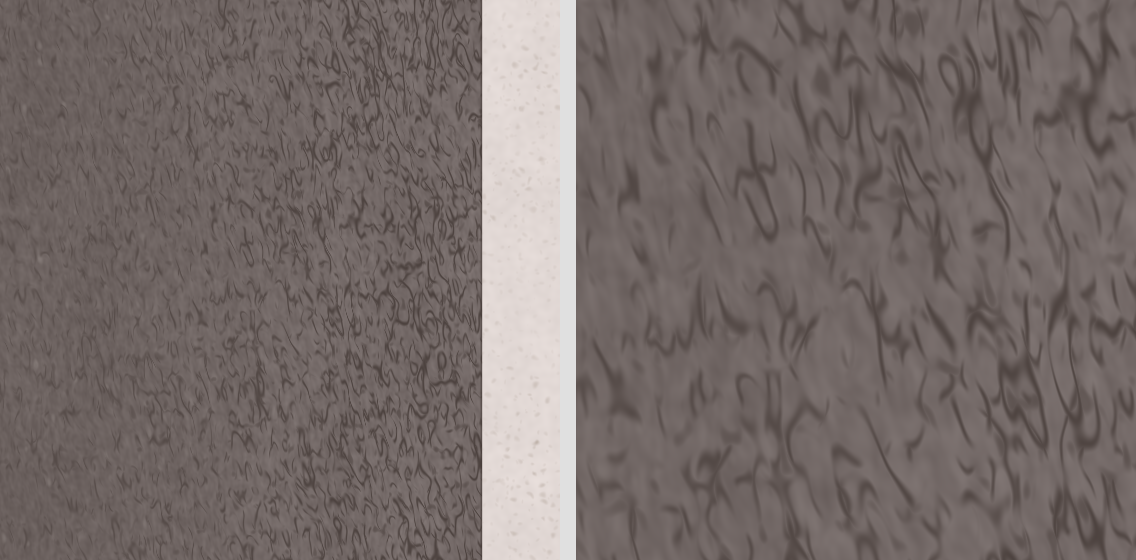
Left: the whole. Right: its middle third, enlarged.
Give the GLSL for this texture, as a WebGL 2 fragment shader.

```glsl
#version 300 es
precision highp float;
// Weathered dark plaster with short, steep, broken cracks beside a pale speckled strip.
// Cracks are the zero lines of stretched gradient noise, broken up by a second noise;
// they deepen to the right, while small pale flecks gather on the left.

uniform vec2 u_resolution;
out vec4 fragColor;

const float EDGE_X = 0.861;
const vec3 PLASTER_LEFT = vec3(0.423, 0.383, 0.373);
const vec3 PLASTER_RIGHT = vec3(0.462, 0.421, 0.413);
const vec3 CRACK = vec3(0.245, 0.205, 0.190);
const vec3 FLECK = vec3(0.580, 0.545, 0.530);
const vec3 PALE = vec3(0.884, 0.847, 0.834);
const vec3 SPECK = vec3(0.735, 0.685, 0.650);

// Integer hash of a lattice cell, two values in 0..1
vec2 hash2(ivec2 cell, uint seed) {
    uvec2 v = uvec2(cell) * 1664525u + uvec2(seed * 747796405u + 1013904223u);
    v.x += v.y * 1664525u;
    v.y += v.x * 1664525u;
    v ^= v >> 16u;
    v.x += v.y * 1664525u;
    v.y += v.x * 1664525u;
    v ^= v >> 16u;
    return vec2(v >> 8u) / 16777216.0;
}

float slope(ivec2 cell, vec2 offset, uint seed) {
    float angle = 6.28319 * hash2(cell, seed).x;
    return dot(vec2(cos(angle), sin(angle)), offset);
}

// Gradient noise, roughly -0.7..0.7
float noise(vec2 p, uint seed) {
    ivec2 i = ivec2(floor(p));
    vec2 f = fract(p);
    vec2 w = f * f * f * (f * (f * 6.0 - 15.0) + 10.0);
    float low = mix(slope(i, f, seed), slope(i + ivec2(1, 0), f - vec2(1, 0), seed), w.x);
    float high = mix(slope(i + ivec2(0, 1), f - vec2(0, 1), seed),
                     slope(i + ivec2(1, 1), f - vec2(1, 1), seed), w.x);
    return mix(low, high, w.y);
}

// Thin line along the zero crossings, kept only where the mask noise is high
float crackLayer(vec2 p, vec2 scale, float width, float cover, uint seed) {
    float line = 1.0 - smoothstep(0.0, width, abs(noise(p * scale, seed)));
    float mask = noise(p * scale * vec2(0.75, 1.25) + 7.3, seed + 1u);
    return line * smoothstep(-0.12, 0.22, mask + cover);
}

// Scattered soft ellipses, one candidate per cell
float flecks(vec2 p, vec2 scale, float chance, uint seed) {
    vec2 q = p * scale;
    ivec2 home = ivec2(floor(q));
    float sum = 0.0;
    for (int y = -1; y <= 1; y++) {
        for (int x = -1; x <= 1; x++) {
            ivec2 cell = home + ivec2(x, y);
            vec2 look = hash2(cell, seed + 1u);
            vec2 d = q - vec2(cell) - hash2(cell, seed);
            float radius = mix(0.20, 0.42, look.y);
            float spot = 1.0 - smoothstep(0.1, 1.0, length(d) / radius);
            sum = max(sum, spot * step(look.x, chance) * mix(0.4, 1.0, look.y));
        }
    }
    return sum;
}

vec3 darkPlaster(vec2 p) {
    float across = smoothstep(0.0, 0.75, p.x);
    // Lean and wobble the coordinates so the strokes curve
    vec2 q = p;
    q.x += 0.16 * p.y + 0.018 * noise(p * vec2(6.0, 5.0), 11u);
    q += vec2(0.0045, 0.008) * vec2(noise(p * vec2(38.0, 32.0), 12u), noise(p * 30.0, 13u));

    float patches = noise(p * vec2(7.0, 5.0), 14u);
    float cover = mix(-0.16, 0.06, across) + 0.22 * patches;
    float cracks = crackLayer(q, vec2(58.0, 19.0), 0.15, cover, 21u);
    cracks = max(cracks, 0.85 * crackLayer(q + 0.37, vec2(78.0, 30.0), 0.17, cover - 0.04, 31u));
    float pits = smoothstep(0.25, 0.55, noise(q * vec2(85.0, 48.0), 41u) + 0.15 * patches);

    // Soft vertical grain and broad stains
    float grain = 0.050 * noise(q * vec2(95.0, 36.0), 51u)
                + 0.030 * noise(q * vec2(170.0, 95.0), 52u)
                + 0.022 * noise(p * vec2(9.0, 4.0), 53u);
    vec3 color = mix(PLASTER_LEFT, PLASTER_RIGHT, across) + grain;
    color = mix(color, FLECK, 0.5 * flecks(q, vec2(62.0, 30.0), 0.13, 61u) * (1.0 - 0.75 * across));
    float depth = mix(0.38, 0.72, across);
    color = mix(color, CRACK, depth * max(cracks, 0.6 * pits));
    // Shadow against the pale strip
    return mix(color, CRACK, 0.6 * smoothstep(EDGE_X - 0.005, EDGE_X, p.x));
}

vec3 paleStrip(vec2 p) {
    vec2 q = p + 0.006 * vec2(noise(p * 55.0, 71u), noise(p * 55.0, 72u));
    float cloud = 0.022 * noise(p * vec2(14.0, 10.0), 73u) + 0.022 * noise(p * 60.0, 74u);
    float density = 0.7 + 0.8 * noise(p * vec2(9.0, 7.0), 75u);
    float specks = 0.55 * flecks(q, vec2(48.0, 56.0), 0.38, 76u)
                 + 0.35 * flecks(q + 0.5, vec2(75.0, 62.0), 0.35, 78u);
    return mix(PALE + cloud, SPECK, clamp(specks * density, 0.0, 1.0));
}

void main() {
    vec2 p = gl_FragCoord.xy / u_resolution;
    float soft = max(0.0012, 0.75 / u_resolution.x);
    float pale = smoothstep(EDGE_X - soft, EDGE_X + soft, p.x);
    fragColor = vec4(mix(darkPlaster(p), paleStrip(p), pale), 1.0);
}
```
